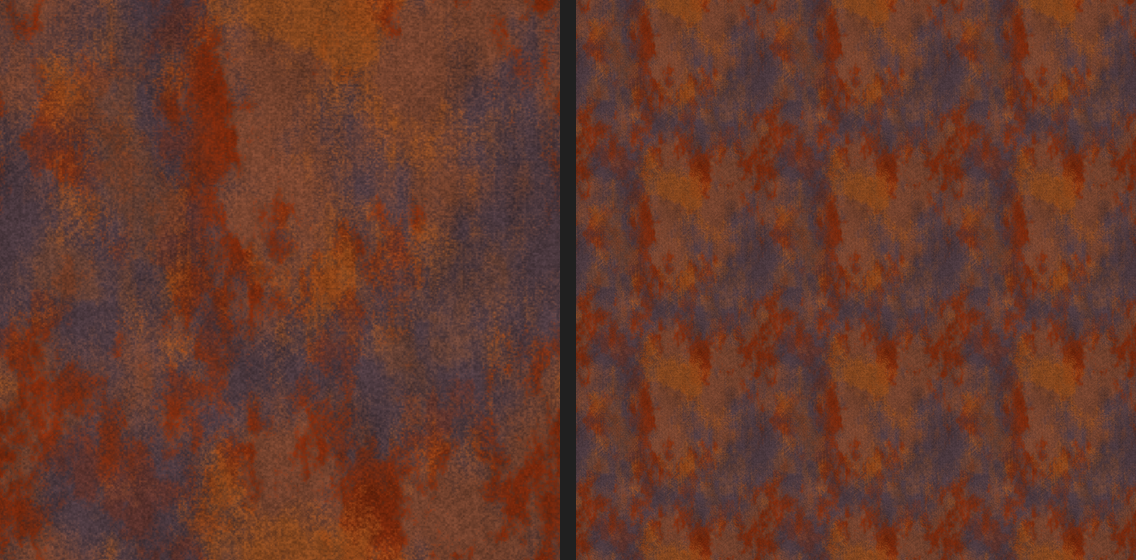
Left: one tile. Right: repeated 3 by 3.
A Shadertoy shader for this texture:

```glsl
#define SLATE vec3(0.30, 0.225, 0.25)
#define BROWN vec3(0.45, 0.255, 0.175)
#define AMBER vec3(0.58, 0.30, 0.11)
#define RUST vec3(0.46, 0.14, 0.03)
#define GRAIN_CELLS 256.0
#define GRAIN_CONTRAST 0.42
#define STREAK_AMOUNT 0.14
#define RAGGEDNESS 0.025

float hash(vec2 p) {
    return fract(sin(dot(p, vec2(127.1, 311.7))) * 43758.5453);
}

// Value noise that wraps after a whole number of cells
float noise(vec2 uv, vec2 cells, float seed) {
    vec2 p = uv * cells;
    vec2 i = floor(p);
    vec2 f = p - i;
    f = f * f * (3.0 - 2.0 * f);
    vec2 a = mod(i, cells) + seed;
    vec2 b = mod(i + 1.0, cells) + seed;
    return mix(mix(hash(a), hash(vec2(b.x, a.y)), f.x),
               mix(hash(vec2(a.x, b.y)), hash(b), f.x), f.y);
}

// Octaves double the cell count, so the sum still wraps
float fbm(vec2 uv, vec2 cells, float gain, float seed) {
    float sum = 0.0, total = 0.0, weight = 1.0;
    for (int i = 0; i < 6; i++) {
        sum += weight * noise(uv, cells, seed + float(i) * 7.3);
        total += weight;
        weight *= gain;
        cells *= 2.0;
    }
    return sum / total;
}

void mainImage(out vec4 fragColor, in vec2 fragCoord) {
    vec2 uv = fragCoord / iResolution.xy;

    // Fine woven grain and vertical runs
    float grain = 0.6 * noise(uv, vec2(GRAIN_CELLS), 3.1)
                + 0.4 * noise(uv, vec2(GRAIN_CELLS * 1.5), 9.7) - 0.5;
    float streak = STREAK_AMOUNT * (fbm(uv, vec2(40.0, 5.0), 0.6, 17.0) - 0.5);

    // Ragged patch borders
    vec2 warp = vec2(fbm(uv, vec2(16.0), 0.7, 23.0), fbm(uv, vec2(16.0), 0.7, 31.0)) - 0.5;
    vec2 p = uv + RAGGEDNESS * warp * vec2(1.0, 2.0);

    // Layered fields of oxide
    float warmth = fbm(p, vec2(4.0, 3.0), 0.55, 41.0) + streak + 0.10 * grain;
    float rust = fbm(p, vec2(6.0, 4.0), 0.70, 53.0) + streak + 0.12 * grain;
    float amber = fbm(p, vec2(5.0, 4.0), 0.62, 67.0) + streak + 0.10 * grain;
    float warmMask = smoothstep(0.34, 0.58, warmth);
    float rustMask = smoothstep(0.50, 0.63, rust) * mix(0.35, 0.9, warmMask);
    float amberMask = smoothstep(0.48, 0.68, amber) * mix(0.35, 0.8, warmMask);

    vec3 color = mix(SLATE, BROWN, warmMask);
    color = mix(color, RUST, rustMask);
    color = mix(color, AMBER, amberMask);

    // Tonal mottling and grain
    float mottle = fbm(uv, vec2(12.0, 8.0), 0.75, 79.0) - 0.5;
    color *= 1.0 + 0.45 * mottle + GRAIN_CONTRAST * grain;
    fragColor = vec4(clamp(color, 0.0, 1.0), 1.0);
}
```
